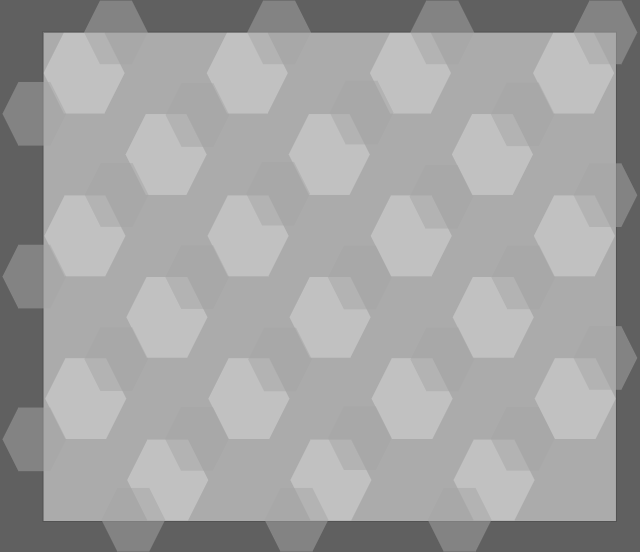
Write a Shadertoy shader that draws this pattern.

```glsl
const vec2 CANVAS = vec2(7.845, 6.782);     // canvas size in hexagon cells
const vec2 PANEL_CORNER = vec2(0.531, 6.384); // upper left of the panel
const vec2 PANEL_SIZE = vec2(7.02, 6.005);

const vec3 BACKDROP = vec3(0.376);
const vec3 PANEL = vec3(0.671);
const vec3 LIGHT = vec3(0.757);
const vec3 VEIL = vec3(0.646);
const vec3 RIM = vec3(0.27);

vec2 hash22(vec2 p) {
    vec3 h = fract(p.xyx * vec3(0.1031, 0.1030, 0.0973));
    h += dot(h, h.yzx + 33.33);
    return fract((h.xx + h.yz) * h.zy);
}

// Flat-topped hexagon, as tall as it is wide
float hexagon(vec2 p, float radius) {
    p = abs(p);
    float slope = (2.0 * p.x + p.y - 2.0 * radius) / sqrt(5.0);
    return max(slope, p.y - radius);
}

float box(vec2 p, vec2 halfSize) {
    vec2 d = abs(p) - halfSize;
    return max(d.x, d.y);
}

float coverage(float dist, float pixel) {
    return clamp(0.5 - dist / pixel, 0.0, 1.0);
}

float parity(vec2 id) {
    return mod(id.x + id.y, 2.0);
}

float inRange(vec2 id, vec2 low, vec2 high) {
    vec2 inside = step(low - 0.5, id) * step(id, high + 0.5);
    return inside.x * inside.y;
}

// Light hexagons on even cells, each row drifting slightly to the right
float lightHexagons(vec2 p, float pixel) {
    p.x -= 0.005 * floor(p.y);
    vec2 id = floor(p);
    float present = (1.0 - parity(id)) * inRange(id, vec2(0.0), vec2(6.0, 5.0));
    return present * coverage(hexagon(p - id - 0.5, 0.497), pixel);
}

// Smaller translucent hexagons on odd lattice points; the last row is shifted
float veilHexagons(vec2 p, float pixel) {
    float lastRow = step(5.5, p.y);
    p -= vec2(mix(-0.11, 0.103, lastRow), -0.012 * lastRow);
    vec2 id = round(p);
    float present = parity(id) * inRange(id, vec2(0.0), vec2(7.0 - lastRow, 6.0));
    float interior = inRange(id, vec2(1.0), vec2(6.0, 5.0));
    vec2 jitter = (hash22(id + 3.0) - 0.5) * vec2(0.03, 0.04) * interior;
    return present * coverage(hexagon(p - id - jitter, 0.391), pixel);
}

void mainImage(out vec4 fragColor, in vec2 fragCoord) {
    float pixel = CANVAS.x / iResolution.x;
    vec2 cell = fragCoord / iResolution.xy * CANVAS;
    vec2 p = (cell - PANEL_CORNER) * vec2(1.0, -1.0);

    // Panel with a fine rim
    float panelDist = box(p - 0.5 * PANEL_SIZE, 0.5 * PANEL_SIZE);
    float panelMask = coverage(panelDist, pixel);
    vec3 color = mix(BACKDROP, PANEL, panelMask);
    color = mix(color, LIGHT, lightHexagons(p, pixel) * panelMask);
    color = mix(color, RIM, 0.7 * coverage(abs(panelDist - 0.004) - 0.005, pixel));

    // Translucent layer over panel and backdrop
    color = mix(color, VEIL, 0.51 * veilHexagons(p, pixel));

    fragColor = vec4(color, 1.0);
}
```
